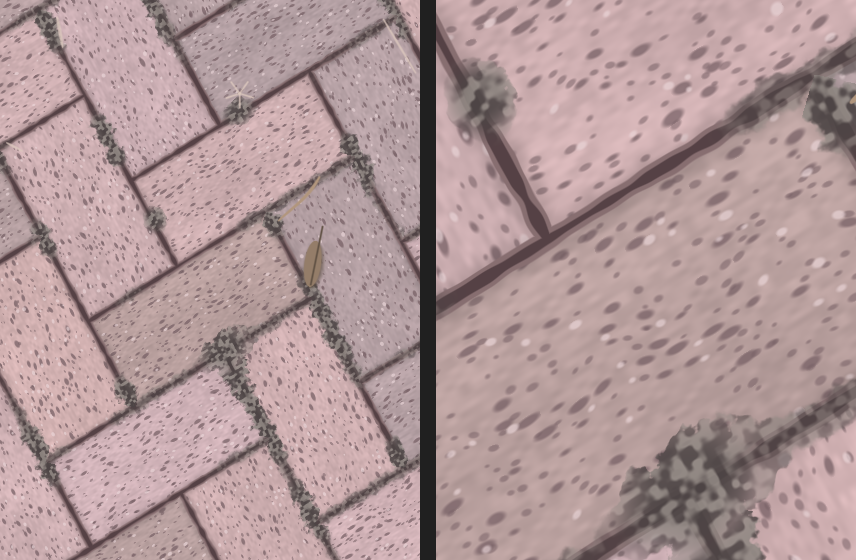
Left: the whole. Right: its middle third, enlarged.
This texture is drawn by a Shadertoy shader. Its source:

```glsl
// Weathered clay pavers in a slanted herringbone: a skewed unit grid is grouped
// into 2x1 and 1x2 bricks by (column + row) mod 4. Each brick gets its own tone,
// stretched pits and flecks; noise grows moss in the joints, with some dry debris.

const vec2 GRID_U = vec2(0.1589, -0.0983);   // one brick width, up to the right
const vec2 GRID_V = vec2(0.0827, 0.1530);    // one brick width, down to the right
const vec2 GRID_ORIGIN = vec2(0.1576, 0.5742);
const vec3 PINK = vec3(0.825, 0.700, 0.712);
const vec3 MAUVE = vec3(0.715, 0.630, 0.634);
const vec3 PIT = vec3(0.47, 0.38, 0.40);
const vec3 FLECK = vec3(0.92, 0.84, 0.85);
const vec3 GAP = vec3(0.31, 0.235, 0.25);
const vec3 SAND = vec3(0.53, 0.43, 0.44);
const vec3 MOSS_DARK = vec3(0.30, 0.27, 0.27);
const vec3 MOSS_LIGHT = vec3(0.56, 0.53, 0.51);
const vec3 STRAW = vec3(0.86, 0.78, 0.74);
const vec3 LEAF = vec3(0.58, 0.49, 0.41);

float hash(vec2 p) {
  vec3 q = fract(vec3(p.xyx) * 0.1031);
  q += dot(q, q.yzx + 33.33);
  return fract((q.x + q.y) * q.z);
}

float noise(vec2 p) {
  vec2 i = floor(p), f = fract(p);
  f = f * f * (3.0 - 2.0 * f);
  return mix(mix(hash(i), hash(i + vec2(1, 0)), f.x),
             mix(hash(i + vec2(0, 1)), hash(i + vec2(1, 1)), f.x), f.y);
}

float fbm(vec2 p) {
  float sum = 0.0, amp = 0.5;
  for (int i = 0; i < 4; i++) {
    sum += amp * noise(p);
    p = mat2(1.6, 1.2, -1.2, 1.6) * p + 7.3;
    amp *= 0.5;
  }
  return sum / 0.9375;
}

// Scattered oval marks, at most one per cell, rows shifted at random.
float marks(vec2 p, float density, float radius) {
  p.x += 5.0 * hash(vec2(floor(p.y), 3.7));
  vec2 cell = floor(p);
  vec2 jitter = vec2(hash(cell + 11.3), hash(cell + 47.9)) - 0.5;
  float size = radius * mix(0.5, 1.2, hash(cell + 83.1));
  float d = length(fract(p) - 0.5 - jitter * 0.45);
  return step(hash(cell + 5.1), density) * smoothstep(size + 0.1, size - 0.1, d);
}

// Moss tuft strength around a grid point.
float tuft(vec2 g, vec2 center, float radius) {
  return smoothstep(radius, radius * 0.25, length(g - center));
}

// Tapered stroke from a to b; taper 1 gives pointed ends.
float stroke(vec2 p, vec2 a, vec2 b, float width, float taper, float aa) {
  vec2 ab = b - a;
  float t = clamp(dot(p - a, ab) / dot(ab, ab), 0.0, 1.0);
  float w = width * mix(1.0, sqrt(4.0 * t * (1.0 - t)), taper);
  return smoothstep(aa, -aa, length(p - a - ab * t) - w);
}

void mainImage(out vec4 fragColor, in vec2 fragCoord) {
  vec2 p = vec2(fragCoord.x, iResolution.y - fragCoord.y) / iResolution.y;
  float px = 1.0 / iResolution.y, aa = px / 0.178;
  vec2 g = inverse(mat2(GRID_U, GRID_V)) * (p - GRID_ORIGIN);

  // Herringbone lookup: brick corner, size and local position.
  vec2 cell = floor(g);
  float k = mod(cell.x + cell.y, 4.0);
  bool upright = k > 1.5;
  vec2 id = cell - vec2(k == 1.0, k == 3.0);
  vec2 size = upright ? vec2(1, 2) : vec2(2, 1);
  vec2 local = g - id;
  vec2 side = min(local, size - local);
  vec2 along = (upright ? local.yx : local) + 9.0 * vec2(hash(id), hash(id + 31.0)) + 20.0;

  // Brick tone, mottling and grain.
  float mauve = upright ? step(3.5, mod(id.x + 2.0, 6.0)) : step(mod(id.x, 2.0), 0.5);
  vec3 color = mix(PINK, MAUVE, mauve * 0.85 + 0.12 * hash(id + 17.0));
  color += vec3(0.02, 0.0, -0.025) * (hash(id + 71.0) - 0.5);
  color *= 0.93 + 0.13 * fbm(along * vec2(1.6, 3.0));
  color *= 0.95 + 0.10 * noise(along * vec2(24.0, 48.0));

  // Pits and pale flecks, stretched along each brick.
  vec2 warped = along + 0.05 * vec2(noise(along * 5.0), noise(along * 5.0 + 40.0));
  color = mix(color, PIT, 0.75 * marks(warped * vec2(7.5, 17.0), 0.36, 0.25));
  color = mix(color, PIT, 0.55 * marks(warped * vec2(14.0, 25.0) + 60.0, 0.30, 0.25));
  color = mix(color, FLECK, 0.65 * marks(warped * vec2(13.0, 19.0) + 130.0, 0.13, 0.25));

  // Joints: worn sandy rim around a dark gap.
  float edge = min(side.x, side.y) + 0.018 * (noise(g * 13.0 + 50.0) - 0.5);
  color *= mix(0.88, 1.0, smoothstep(0.02, 0.10, edge));
  color = mix(color, SAND, smoothstep(0.034 + aa, 0.034 - aa, edge));
  color = mix(color, GAP, 0.9 * smoothstep(0.018 + aa, 0.018 - aa, edge));

  // Moss: patchy along joints, with a few larger tufts.
  float patchy = smoothstep(0.38, 0.72, noise(g * 2.1 + 80.0)) * (side.x < side.y ? 1.0 : 0.6);
  float tufts = max(tuft(g, vec2(1.02, 0.98), 0.38),
                max(tuft(g, vec2(2.22, -1.03), 0.22), tuft(g, vec2(1.04, -0.53), 0.18)));
  float crumbs = fbm(g * 17.0 + 30.0);
  float reach = (0.015 + 0.10 * patchy + 0.32 * tufts) * (0.1 + 1.2 * crumbs);
  float moss = smoothstep(-0.012 - aa, 0.012 + aa, reach - edge) * max(patchy, tufts);
  vec3 mossColor = mix(MOSS_DARK, MOSS_LIGHT, smoothstep(0.3, 0.75, noise(g * 38.0 + 90.0)));
  color = mix(color, mossColor, 0.9 * moss);

  // Dry debris: crossed straws, loose stalks and a leaf with its midrib.
  vec2 star = vec2(0.428, 0.167);
  for (int i = 0; i < 5; i++) {
    float turn = 1.257 * float(i) + 0.3;
    vec2 tip = star + 0.025 * vec2(cos(turn), sin(turn));
    color = mix(color, STRAW, 0.85 * stroke(p, star, tip, 0.0015, 0.0, px));
  }
  float stalks = max(stroke(p, vec2(0.102, 0.03), vec2(0.112, 0.085), 0.003, 0.8, px),
                 max(stroke(p, vec2(0.012, 0.255), vec2(0.040, 0.270), 0.002, 0.5, px),
                     stroke(p, vec2(0.685, 0.035), vec2(0.742, 0.130), 0.002, 0.5, px)));
  color = mix(color, STRAW, 0.8 * stalks);
  vec2 bend = p + vec2(0.006 * sin(p.y * 50.0), 0.0);
  color = mix(color, LEAF * 1.2, stroke(bend, vec2(0.57, 0.316), vec2(0.502, 0.394), 0.003, 0.6, px));
  color = mix(color, LEAF * 0.6, 0.6 * stroke(p, vec2(0.566, 0.433), vec2(0.555, 0.515), 0.017, 1.0, px * 3.0));
  color = mix(color, LEAF, stroke(p, vec2(0.564, 0.430), vec2(0.553, 0.512), 0.015, 1.0, px));
  color = mix(color, LEAF * 0.65, stroke(p, vec2(0.576, 0.405), vec2(0.555, 0.508), 0.0016, 0.0, px));

  fragColor = vec4(color, 1.0);
}
```
